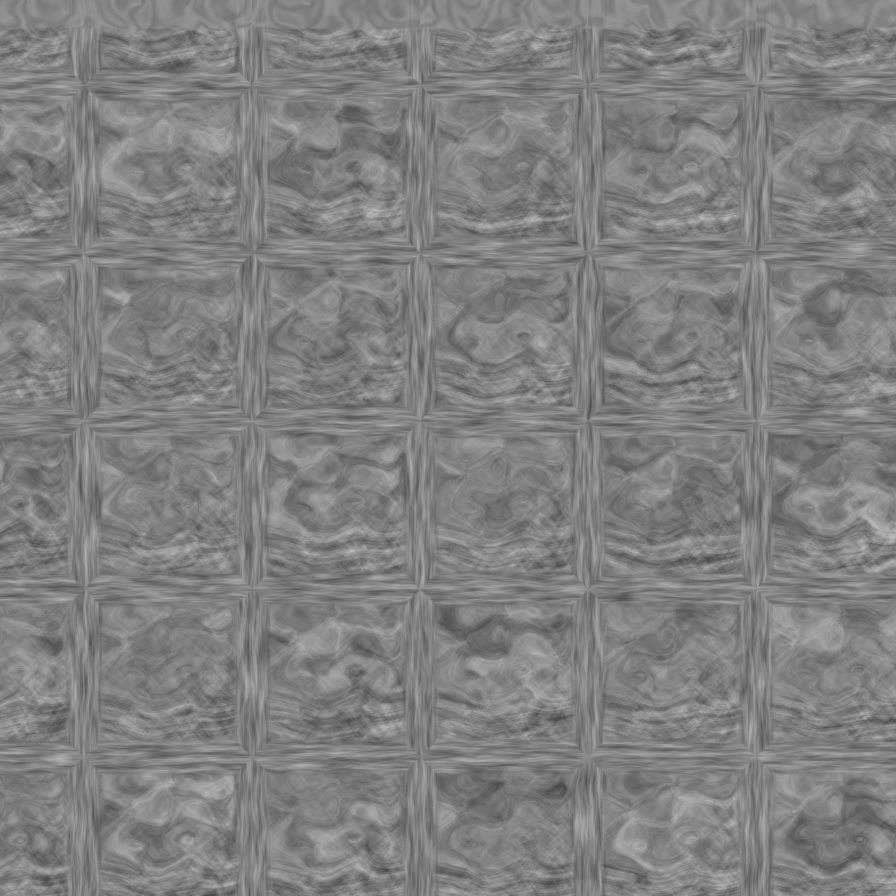
This pattern is drawn by a WebGL 2 fragment shader. Its source:

```glsl
#version 300 es
precision highp float;
// Grey glass-like tiles with swirled interiors, parted by bands of fine streaks.

#define REPEATS 5.3333            // tiles across and down
#define GRID_ORIGIN vec2(0.094, 0.155)
#define BAND_HALF_WIDTH 0.095     // in tile units
#define BASE_GREY 0.503
#define SWIRL_CONTRAST 0.19
#define HATCH_CONTRAST 0.10
#define STREAK_CONTRAST 0.20
#define STREAK_DENSITY vec2(29.0, 3.6)
#define STRIP_START 0.968         // smoother strip along the top

uniform vec2 u_resolution;
out vec4 fragColor;

// Integer hash giving a unit gradient for each lattice point.
vec2 gradientAt(vec2 lattice) {
  uvec2 h = uvec2(ivec2(lattice)) * uvec2(1597u, 3812u + 1u);
  uint n = (h.x ^ h.y) * 74761u;
  n = (n ^ (n >> 15)) * 62989u;
  n ^= n >> 13;
  float angle = float(n & 1023u) * 6.28318 / 1024.0;
  return vec2(cos(angle), sin(angle));
}

float gradientNoise(vec2 p) {
  vec2 i = floor(p), f = p - i;
  vec2 u = f * f * f * (f * (f * 6.0 - 15.0) + 10.0);
  vec2 e = vec2(1.0, 0.0);
  float low = mix(dot(gradientAt(i), f), dot(gradientAt(i + e.xy), f - e.xy), u.x);
  float high = mix(dot(gradientAt(i + e.yx), f - e.yx), dot(gradientAt(i + 1.0), f - 1.0), u.x);
  return mix(low, high, u.y);
}

float fbm(vec2 p, int octaves) {
  float sum = 0.0, amplitude = 1.0;
  for (int i = 0; i < octaves; i++) {
    sum += amplitude * gradientNoise(p);
    p = p * 1.93 + vec2(13.7, 7.3);
    amplitude *= 0.62;
  }
  return sum;
}

vec2 noisePair(vec2 p) {
  return vec2(gradientNoise(p + 3.4), gradientNoise(p + 27.8));
}

// Replaces coordinates by flattened rings around a centre.
vec2 addEye(vec2 q, vec2 c, vec2 centre, vec2 bend, float tightness) {
  vec2 e = (c - centre) * vec2(1.0, 1.8) + 0.05 * bend;
  float r = length(e);
  vec2 rings = vec2(10.0 * r, 0.0) + 0.45 * e / (r + 0.03) + 0.5 * bend;
  return mix(q, rings, exp(-r * r * tightness));
}

// Folded coordinates inside a tile; every tile shares the same folds.
vec2 swirl(vec2 c) {
  vec2 bend = noisePair(c * 3.2);
  vec2 q = c * vec2(2.0, 2.8) + 1.5 * bend;
  q += 0.55 * noisePair(c * 7.0 + 2.0 * bend + 9.0);
  vec2 bowed = vec2(c.x * 2.4, (c.y - 0.6 * c.x * c.x) * 10.0) + 0.9 * bend;
  q = mix(q, bowed, 1.0 - smoothstep(-0.42, -0.02, c.y));
  q = addEye(q, c, vec2(-0.17, -0.01), bend, 32.0);
  return addEye(q, c, vec2(0.14, 0.01), bend, 60.0);
}

void main() {
  vec2 pos = gl_FragCoord.xy / u_resolution.y;
  vec2 uv = (pos - GRID_ORIGIN) * REPEATS;
  vec2 tile = floor(uv);
  vec2 c = uv - tile - 0.5;
  vec2 lineDist = 0.5 - abs(c);
  float nearest = min(lineDist.x, lineDist.y);

  // Tile interior: shared folds, own noise.
  vec2 tileShift = tile * vec2(19.0, 31.0) + 7.0 * gradientAt(tile + 40.0);
  vec2 folded = swirl(c);
  float interior = SWIRL_CONTRAST * fbm(folded + tileShift, 6);

  // Faint crossed diagonals, strongest at the lower right.
  vec2 diagonal = vec2(c.x + c.y, c.x - c.y) + 0.06 * noisePair(c * 5.0);
  float hatch = fbm(diagonal * vec2(3.0, 13.0) + tileShift, 3)
              + fbm(diagonal * vec2(14.0, 4.0) - tileShift, 3);
  interior += HATCH_CONTRAST * hatch * (0.35 + 0.65 * smoothstep(-0.2, 0.6, c.x - c.y));

  // Streaks run along the nearer grid line.
  vec2 wavy = uv + 0.014 * noisePair(uv * 5.0);
  float upright = fbm(wavy * STREAK_DENSITY, 3);
  float level = fbm(wavy * STREAK_DENSITY.yx + 61.0, 3);
  float streaks = mix(upright, level, smoothstep(-0.015, 0.015, lineDist.x - lineDist.y));
  streaks *= STREAK_CONTRAST;

  // Blend across the band edge, with a worn dark rim.
  float band = 1.0 - smoothstep(-0.03, 0.035, nearest - BAND_HALF_WIDTH + 0.03 * gradientNoise(uv * 9.0));
  float tone = BASE_GREY + mix(interior, streaks, band);
  float rim = (nearest - BAND_HALF_WIDTH) / 0.012;
  tone -= 0.05 * exp(-rim * rim) * max(0.0, 0.4 + 1.6 * gradientNoise(uv * 3.0 + 5.0));

  // Smooth contoured strip along the top.
  float contour = gradientNoise(c * vec2(6.0, 4.0) + folded * 0.4 + tile.x * 3.0);
  float stripTone = 0.53 + 0.035 * sin(14.0 * contour) + 0.25 * (tone - BASE_GREY);
  tone = mix(tone, stripTone, smoothstep(STRIP_START - 0.002, STRIP_START + 0.002, pos.y));

  fragColor = vec4(vec3(clamp(tone, 0.3, 0.72)), 1.0);
}
```
